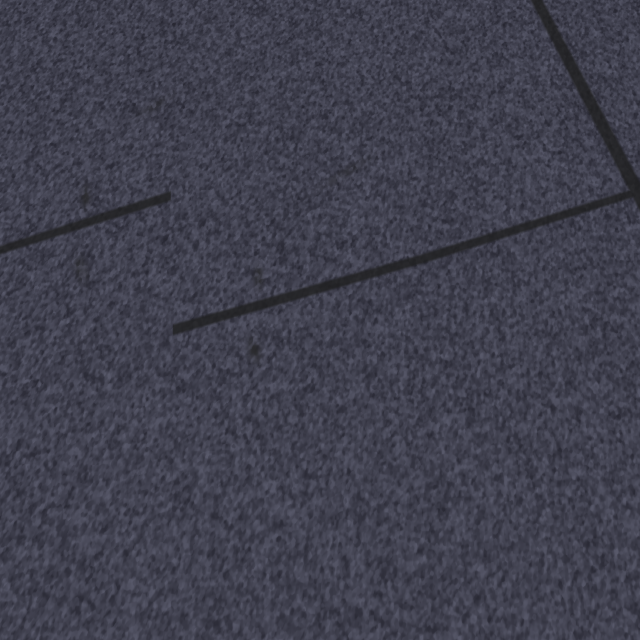
Write a Shadertoy shader that draws this texture.

```glsl
// Draws a blue-grey mineral floor crossed by thin dark joints and faint stains.
// Smooth cellular noise in foreshortened space makes the grain; joints are
// tapered line distances, stains are noisy soft ellipses repeated by an offset.

const vec3 GRAIN_DARK = vec3(0.155, 0.155, 0.198);
const vec3 GRAIN_LIGHT = vec3(0.345, 0.349, 0.417);
const vec3 JOINT_COLOR = vec3(0.142, 0.143, 0.153);
const vec3 STAIN_COLOR = vec3(0.160, 0.160, 0.168);
const vec2 TILE_STEP = vec2(0.270, -0.126);

vec3 hash3(vec2 cell) {
    vec3 h = fract(cell.xyx * vec3(0.1031, 0.1030, 0.0973));
    h += dot(h, h.yxz + 33.33);
    return fract((h.xxy + h.yzz) * h.zyx);
}

// Blends the random tones of nearby jittered cells; returns 0 to 1.
float cellularTone(vec2 p, float sharpness) {
    vec2 base = floor(p);
    vec2 local = p - base;
    float toneSum = 0.0;
    float weightSum = 0.0;
    for (int y = -1; y <= 1; y++) {
        for (int x = -1; x <= 1; x++) {
            vec2 offset = vec2(x, y);
            vec3 rnd = hash3(base + offset + 300.0);
            vec2 delta = offset + rnd.xy - local;
            float weight = exp(-sharpness * dot(delta, delta));
            toneSum += weight * rnd.z;
            weightSum += weight;
        }
    }
    return toneSum / weightSum;
}

// Broad uneven patches from layered sines.
float patches(vec2 p) {
    float sum = 0.0;
    float amplitude = 0.5;
    for (int i = 0; i < 4; i++) {
        sum += amplitude * sin(p.x + 1.7 * sin(p.y)) * sin(p.y + 1.3 * sin(p.x));
        p = mat2(1.4, 1.1, -1.1, 1.4) * p + 2.3;
        amplitude *= 0.75;
    }
    return sum;
}

// Foreshortens the floor: grains shrink and flatten toward the top.
vec2 floorSpace(vec2 p) {
    float depth = 1.0 - 0.32 * p.y;
    vec2 q = vec2(p.x - 0.5, p.y) / depth;
    q.x -= 0.12 * q.y;
    return q;
}

// Tapered line from a to b, cut off vertically at both ends.
float joint(vec2 p, vec2 a, vec2 b, float widthA, float widthB) {
    vec2 along = b - a;
    float t = clamp(dot(p - a, along) / dot(along, along), 0.0, 1.0);
    float across = abs(along.x * (p.y - a.y) - along.y * (p.x - a.x)) / length(along);
    float halfWidth = mix(widthA, widthB, t);
    float body = 1.0 - smoothstep(halfWidth - 0.0030, halfWidth + 0.0028, across);
    float ends = smoothstep(a.x - 0.0015, a.x + 0.0015, p.x)
               * (1.0 - smoothstep(b.x - 0.0015, b.x + 0.0015, p.x));
    return body * ends;
}

float stain(vec2 p, vec2 center, vec2 radius, float angle) {
    vec2 d = p - center;
    float c = cos(angle);
    float s = sin(angle);
    d = vec2(c * d.x + s * d.y, c * d.y - s * d.x) / radius;
    return exp(-dot(d, d));
}

void mainImage(out vec4 fragColor, in vec2 fragCoord) {
    vec2 uv = fragCoord / iResolution.xy;
    vec2 ground = floorSpace(uv);

    // Grain in two sizes, with slow changes of tone.
    float coarse = cellularTone(ground * vec2(164.0, 100.0), 4.5);
    float fine = cellularTone(ground * vec2(235.0, 150.0) + 37.0, 4.5);
    float clump = patches(ground * 20.0);
    float tone = 0.515 + 0.60 * (coarse - 0.5) + 0.48 * (fine - 0.5);
    tone += 0.035 * clump + 0.05 * (0.5 - uv.y);
    vec3 color = mix(GRAIN_DARK, GRAIN_LIGHT, clamp(tone, 0.0, 1.0));

    // Stains: two upright spots and one streak, each repeated once.
    float spots = 0.0;
    float streaks = 0.0;
    for (int i = 0; i < 2; i++) {
        float n = float(i);
        vec2 p = uv - n * TILE_STEP;
        spots += stain(p, vec2(0.134, 0.693), vec2(0.007, 0.016), 0.0);
        spots += stain(p, vec2(0.127, 0.579), vec2(0.009, 0.018), 0.25);
        vec2 streakCenter = vec2(0.242, 0.835) + n * vec2(0.298, -0.105);
        streaks += stain(uv, streakCenter, vec2(0.030 + 0.012 * n, 0.007), 0.55);
    }
    float breakup = smoothstep(0.85, 0.25, coarse);
    float stains = (0.90 * spots + 0.45 * streaks) * (0.4 + 0.6 * breakup);
    color = mix(color, STAIN_COLOR, clamp(stains, 0.0, 0.85));

    // Joints: a short one, a long slightly bent one, and a steep one at the right.
    float joints = joint(uv, vec2(-0.01, 0.606), vec2(0.267, 0.694), 0.0062, 0.0072);
    joints = max(joints, joint(uv, vec2(0.270, 0.4845), vec2(0.667, 0.5975), 0.0080, 0.0070));
    joints = max(joints, joint(uv, vec2(0.660, 0.5955), vec2(0.992, 0.699), 0.0070, 0.0062));
    joints = max(joints, joint(uv, vec2(0.812, 1.050), vec2(1.020, 0.655), 0.0078, 0.0108));
    vec3 jointColor = JOINT_COLOR + 0.035 * (tone - 0.5);
    color = mix(color, jointColor, 0.95 * joints);

    fragColor = vec4(color, 1.0);
}
```
